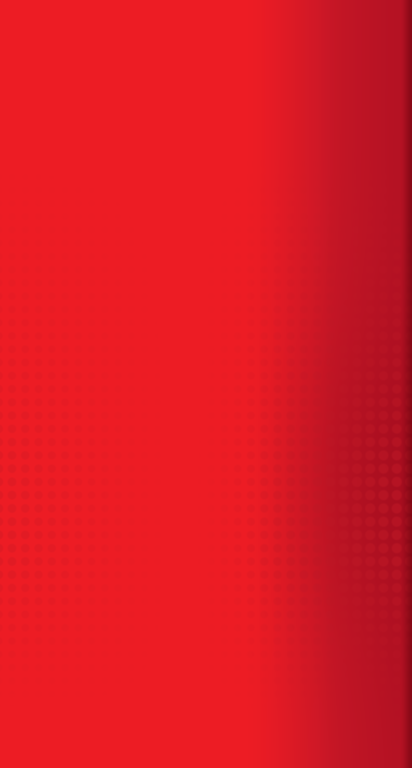
Write a Shadertoy shader that draws this background.

```glsl
// Red backdrop with a shaded right side and a fading halftone dot grid.

const vec3 BRIGHT_RED = vec3(0.930, 0.110, 0.142);
const vec3 MID_RED    = vec3(0.785, 0.090, 0.150);
const vec3 DEEP_RED   = vec3(0.710, 0.070, 0.138);
const vec3 DARK_RED   = vec3(0.590, 0.030, 0.100);
const vec3 EDGE_RED   = vec3(0.400, 0.010, 0.050);
const vec3 DOT_RED    = vec3(0.740, 0.090, 0.145);

const float DOT_PITCH  = 0.0322;            // in canvas widths
const vec2  DOT_ORIGIN = vec2(-0.003, 0.0104);

// Bell-shaped falloff around a centre.
float bell(float value, float centre, float spread) {
    float d = (value - centre) / spread;
    return exp(-d * d);
}

// Straight ramp from 0 to 1 between two values.
float ramp(float start, float end, float value) {
    return clamp((value - start) / (end - start), 0.0, 1.0);
}

// Horizontal shading from flat bright red to the deep right side.
vec3 sideShade(float x) {
    vec3 colour = mix(BRIGHT_RED, MID_RED, smoothstep(0.58, 0.85, x));
    return mix(colour, DEEP_RED, ramp(0.77, 0.96, x));
}

// Halftone strength: strong at both sides, low on the canvas, clear in the middle.
float dotStrength(vec2 uv) {
    float left = 0.6 * (1.0 - ramp(0.0, 0.42, uv.x));
    float right = ramp(0.47, 0.86, uv.x);
    float rise = ramp(0.07, 0.27, uv.y);
    float fall = 1.0 - ramp(0.38, 0.80, uv.y);
    return max(left, right) * rise * fall;
}

// Coverage of one round dot, repeated over a square grid.
float dotGrid(vec2 p, float pitch, float radius, float blur) {
    vec2 cell = (fract(p / pitch + 0.5) - 0.5) * pitch;
    return 1.0 - smoothstep(radius - blur, radius + blur, length(cell));
}

void mainImage(out vec4 fragColor, in vec2 fragCoord) {
    vec2 uv = fragCoord / iResolution.xy;
    vec2 fromTop = vec2(fragCoord.x, iResolution.y - fragCoord.y) / iResolution.x;
    float pixel = 1.0 / iResolution.x;

    // Side gradient with a soft darker pool at the lower right.
    vec3 colour = sideShade(uv.x);
    float pool = ramp(0.62, 1.0, uv.x) * bell(uv.y, 0.37, 0.19);
    colour = mix(colour, DARK_RED, 0.48 * pool);

    // Dots swell and gain contrast together.
    float strength = dotStrength(uv);
    float radius = DOT_PITCH * mix(0.26, 0.38, strength);
    float dots = dotGrid(fromTop - DOT_ORIGIN, DOT_PITCH, radius, max(pixel, 0.003));
    float contrast = mix(0.46, 0.62, ramp(0.5, 0.9, uv.x));
    colour = mix(colour, DOT_RED, contrast * strength * dots);

    // Narrow shadow along the right edge.
    float edge = smoothstep(0.970, 1.005, uv.x);
    colour = mix(colour, EDGE_RED, edge * 0.65);

    fragColor = vec4(colour, 1.0);
}
```
